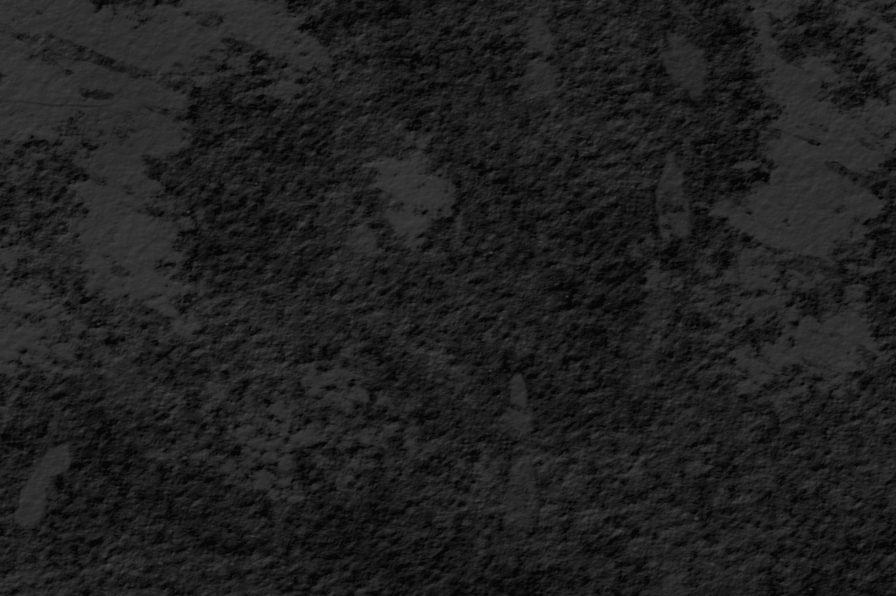
Write a Shadertoy shader that draws this texture.

```glsl
// Dark, weathered plaster: a fine charcoal grain lit from the upper left,
// partly covered by smoother grey trowel smears with ragged, scraped edges.
// Layered value noise gives relief and smears; hashed cells give chips and grit.

const vec3  TINT            = vec3(1.0);
const float ROUGH_TONE      = 0.108;  // mean grey of the coarse ground
const float SMEAR_TONE      = 0.188;  // mean grey of the smooth coat
const float GRIT_TONE       = 0.27;
const float GRAIN_SCALE     = 82.0;   // grains per canvas height
const float GRAIN_CONTRAST  = 0.30;
const float CLUMP_SCALE     = 32.0;
const float CLUMP_CONTRAST  = 0.10;
const float SMEAR_SCALE     = 4.4;
const float SMEAR_THRESHOLD = 0.705;
const float SMEAR_SOFTNESS  = 0.065;
const float CHIP_SCALE      = 4.0;    // chip cells per canvas height
const float GRIT_SCALE      = 27.0;
const float CRACK_DEPTH     = 0.22;
const vec2  LIGHT_STEP      = vec2(-0.0018, 0.0024);

float hash(vec2 p) {
    vec3 q = fract(p.xyx * 0.1031);
    q += dot(q, q.yzx + 33.33);
    return fract((q.x + q.y) * q.z);
}

vec2 hash2(vec2 p) {
    return vec2(hash(p + 17.0), hash(p + 71.0));
}

mat2 rotation(float a) {
    float c = cos(a), s = sin(a);
    return mat2(c, -s, s, c);
}

float noise(vec2 p) {
    vec2 i = floor(p), f = fract(p);
    f = f * f * (3.0 - 2.0 * f);
    return mix(mix(hash(i), hash(i + vec2(1, 0)), f.x),
               mix(hash(i + vec2(0, 1)), hash(i + vec2(1, 1)), f.x), f.y);
}

float fbm(vec2 p, int octaves) {
    float sum = 0.0, total = 0.0, amp = 0.5;
    for (int i = 0; i < octaves; i++) {
        sum += amp * noise(p);
        total += amp;
        amp *= 0.5;
        p = rotation(0.5) * p * 2.07 + 13.7;
    }
    return sum / total;
}

// Coarse surface height, slightly drawn out along the trowel strokes
float grainHeight(vec2 p) {
    return fbm(rotation(0.25) * p * GRAIN_SCALE * vec2(0.85, 1.1) + 200.0, 3);
}

// Smears gather at the top corners and sides, and thin out towards the bottom
float smearBias(vec2 uv) {
    float side = smoothstep(0.25, 0.95, abs(2.0 * uv.x - 1.0));
    float top = smoothstep(0.55, 0.95, uv.y);
    float bottom = smoothstep(0.32, 0.05, uv.y);
    return 0.14 * side + 0.15 * top * (0.4 + 0.6 * side) - 0.12 * bottom;
}

// Narrow, tapered flakes leaning around the vertical
float chips(vec2 p, float ragged) {
    float mask = 0.0;
    vec2 cell = floor(p * CHIP_SCALE);
    for (int k = 0; k < 9; k++) {
        vec2 id = cell + vec2(k % 3, k / 3) - 1.0;
        vec2 rnd = hash2(id);
        vec2 d = p - (id + 0.2 + 0.6 * rnd) / CHIP_SCALE;
        d = rotation(1.3 * (rnd.x - 0.5)) * d;
        float halfLength = mix(0.04, 0.10, rnd.y);
        float halfWidth = mix(0.015, 0.032, rnd.x) * (1.0 - 0.5 * d.y / halfLength);
        float r = length(d / vec2(max(halfWidth, 0.004), halfLength)) + ragged;
        float opacity = step(0.55, hash(id + 5.0)) * mix(0.4, 0.95, hash(id + 8.0));
        mask = max(mask, opacity * smoothstep(1.15, 0.75, r));
    }
    return mask;
}

// Sparse pale grains of sand
float grit(vec2 p, float pixel) {
    vec2 id = floor(p * GRIT_SCALE);
    vec2 d = p - (id + 0.2 + 0.6 * hash2(id)) / GRIT_SCALE;
    float radius = mix(0.0015, 0.0035, hash(id + 9.0));
    float grain = smoothstep(radius + pixel, radius - pixel, length(d * vec2(0.8, 1.2)));
    return grain * step(0.90, hash(id + 31.0)) * hash(id + 3.0);
}

// Faint, broken, nearly level cracks
float cracks(vec2 p, float pixel) {
    float mask = 0.0;
    for (float i = 0.0; i < 4.0; i++) {
        float y = 0.12 + 0.24 * i + 0.10 * (fbm(vec2(p.x * 3.0, i * 9.0), 6) - 0.5);
        float broken = smoothstep(0.52, 0.75, fbm(vec2(p.x * 7.0, i * 7.0 + 2.0), 3));
        mask += broken * smoothstep(0.002 + pixel, 0.0, abs(p.y - y));
    }
    return min(mask, 1.0);
}

void mainImage(out vec4 fragColor, in vec2 fragCoord) {
    vec2 uv = fragCoord / iResolution.xy;
    vec2 p = fragCoord / iResolution.y;
    float pixel = 1.0 / iResolution.y;

    // Grainy ground with lit relief, dark pits, clumps and broad mottling
    float height = grainHeight(p);
    float relief = height - grainHeight(p + LIGHT_STEP);
    float clump = fbm(p * CLUMP_SCALE * vec2(0.85, 1.15) + 70.0, 3) - 0.5;
    float mottle = fbm(p * 5.0 + 40.0, 4) - 0.5;
    float rough = ROUGH_TONE + GRAIN_CONTRAST * relief + 0.10 * (height - 0.5);
    rough += CLUMP_CONTRAST * clump + 0.09 * mottle;
    rough -= 0.03 * smoothstep(0.36, 0.22, height);

    // Smooth coat, warped and scraped along slanted strokes
    vec2 warp = vec2(fbm(p * 4.0 + 5.0, 3), fbm(p * 4.0 + 60.0, 3)) - 0.5;
    vec2 stroke = rotation(-0.35) * (p + 0.05 * warp);
    float streak = fbm(stroke * vec2(9.0, 48.0) + 90.0, 2) - 0.5;
    float ragged = 0.18 * (height - 0.5) + 0.16 * clump + 0.10 * streak;
    float field = fbm((p + 0.16 * warp) * SMEAR_SCALE + 21.0, 6) + smearBias(uv) + ragged;
    float smear = smoothstep(SMEAR_THRESHOLD - SMEAR_SOFTNESS, SMEAR_THRESHOLD + SMEAR_SOFTNESS, field);
    float chipEdge = 1.4 * (fbm(p * 22.0, 4) - 0.5) + 2.5 * ragged;
    smear = max(smear, chips(p + 0.08 * warp, chipEdge));
    float scrape = fbm(stroke * vec2(13.0, 32.0) + 8.0, 4);
    smear *= 1.0 - 0.75 * smoothstep(0.57, 0.70, scrape);
    float coat = SMEAR_TONE + 0.14 * relief + 0.04 * mottle + 0.02 * streak;

    // Composite
    float tone = mix(rough, coat, smear);
    tone *= 1.0 - CRACK_DEPTH * cracks(p, pixel);
    tone = mix(tone, GRIT_TONE, 0.8 * grit(p, pixel) * (1.0 - smear));
    fragColor = vec4(TINT * clamp(tone, 0.025, 1.0), 1.0);
}
```
